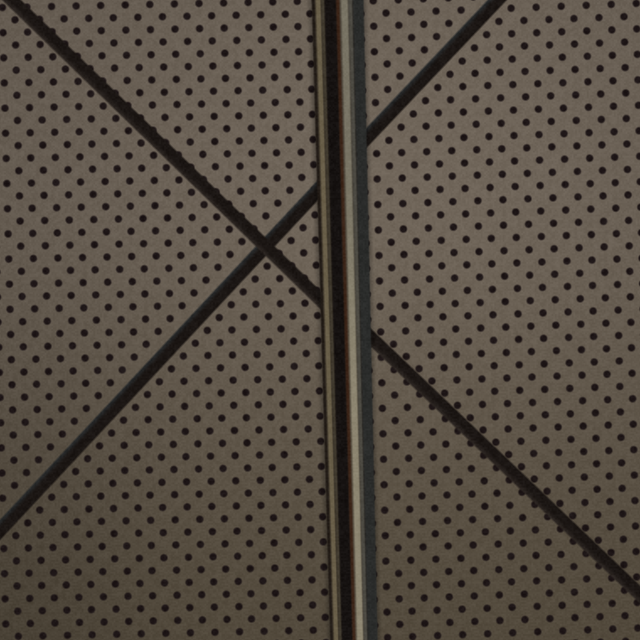
A WebGL 1 fragment shader for this texture:

```glsl
precision mediump float;
// Perforated taupe panels crossed by two dark diagonal bars, with a ribbed
// metal post in front. Dots come from a skewed staggered lattice, bars from
// line distances, and the post from stacked soft bands across its width.

uniform vec2 u_resolution;

float hash(vec2 p) {
  return fract(sin(dot(p, vec2(127.1, 311.7))) * 43758.545);
}

float valueNoise(vec2 p) {
  vec2 i = floor(p);
  vec2 f = fract(p);
  f = f * f * (3.0 - 2.0 * f);
  return mix(mix(hash(i), hash(i + vec2(1.0, 0.0)), f.x),
             mix(hash(i + vec2(0.0, 1.0)), hash(i + 1.0), f.x), f.y);
}

// Signed distance to the infinite line through a and b.
float lineDistance(vec2 p, vec2 a, vec2 b) {
  vec2 d = normalize(b - a);
  return dot(p - a, vec2(-d.y, d.x));
}

// Distance to the nearest point of the lattice spanned by across and down.
float gridDistance(vec2 p, vec2 origin, vec2 across, vec2 down) {
  vec2 q = p - origin;
  float area = across.x * down.y - across.y * down.x;
  vec2 cell = vec2(q.x * down.y - q.y * down.x,
                   across.x * q.y - across.y * q.x) / area;
  cell = fract(cell + 0.5) - 0.5;
  return length(across * cell.x + down * cell.y);
}

// Two interleaved lattices make the staggered perforation.
float holeDistance(vec2 p, vec2 origin, vec2 across, vec2 down) {
  vec2 centre = origin + 0.5 * (across + down);
  return min(gridDistance(p, origin, across, down),
             gridDistance(p, centre, across, down));
}

float band(float x, float start, float end, float soft) {
  return smoothstep(start - soft, start + soft, x)
       * (1.0 - smoothstep(end - soft, end + soft, x));
}

// Lays a dark bar with a faintly lit edge over the base colour.
vec3 drawBar(vec3 base, float d, float halfWidth, vec3 edgeTint) {
  float mask = 1.0 - smoothstep(halfWidth - 0.0022, halfWidth + 0.0022, abs(d));
  float lit = smoothstep(0.001, halfWidth, d);
  vec3 bar = mix(vec3(0.105, 0.085, 0.075), edgeTint, lit);
  return mix(base, bar, mask);
}

vec3 panelColor(vec2 p) {
  vec3 shade = mix(vec3(0.405, 0.368, 0.325), vec3(0.335, 0.300, 0.245),
                   smoothstep(0.25, 1.05, p.y));
  float glow = exp(-3.5 * dot(p - vec2(0.62, 0.30), p - vec2(0.62, 0.30)));
  shade *= 0.94 + 0.15 * glow;
  float corner = smoothstep(0.35, 0.0, p.x) * smoothstep(0.3, 1.0, p.y);
  return shade * (1.0 - 0.10 * corner);
}

// Colour across the post: u runs from its left edge (0) to its right (1).
vec3 postColor(float u, float y) {
  vec3 c = vec3(0.13, 0.105, 0.085);
  c = mix(c, vec3(0.41, 0.37, 0.285), band(u, 0.07, 0.18, 0.035));
  c = mix(c, vec3(0.25, 0.225, 0.18), band(u, 0.18, 0.25, 0.03));
  c = mix(c, vec3(0.085, 0.07, 0.065), band(u, 0.25, 0.48, 0.03));
  c = mix(c, vec3(0.23, 0.14, 0.09), band(u, 0.47, 0.54, 0.03));
  vec3 shine = mix(vec3(0.47, 0.45, 0.39), vec3(0.55, 0.52, 0.44),
                   smoothstep(0.2, 0.65, y));
  c = mix(c, shine, band(u, 0.55, 0.71, 0.045));
  c = mix(c, vec3(0.30, 0.29, 0.26), band(u, 0.71, 0.79, 0.03));
  c = mix(c, vec3(0.165, 0.17, 0.165), band(u, 0.79, 1.1, 0.035));
  return c;
}

void main() {
  vec2 p = gl_FragCoord.xy / u_resolution;
  p.y = 1.0 - p.y; // measure downward from the top edge

  // Tilted post edges and the panel on either side.
  float left = 0.487 + 0.029 * p.y;
  float right = 0.568 + 0.022 * p.y;
  float u = (p.x - left) / (right - left);
  bool onRight = u > 0.5;

  // Perforated panels
  float hole;
  if (onRight) {
    hole = holeDistance(p, vec2(0.593, 0.439), vec2(0.0391, -0.0015), vec2(0.0009, 0.0398));
  } else {
    hole = holeDistance(p, vec2(0.383, 0.574), vec2(0.0384, -0.0008), vec2(0.0010, 0.0393));
  }
  vec3 color = panelColor(p);
  float holeMask = 1.0 - smoothstep(0.0036, 0.0076, hole);
  color = mix(color, vec3(0.10, 0.07, 0.075), holeMask * 0.96);

  // Crossing bars, slightly displaced behind the post
  vec2 fallA = onRight ? vec2(0.579, 0.527) : vec2(0.018, 0.0);
  vec2 fallB = onRight ? vec2(1.0, 0.929) : vec2(0.501, 0.469);
  vec2 riseA = onRight ? vec2(0.573, 0.215) : vec2(0.0, 0.828);
  vec2 riseB = onRight ? vec2(0.777, 0.0) : vec2(0.495, 0.299);
  color = drawBar(color, -lineDistance(p, riseA, riseB), 0.0108, vec3(0.15, 0.16, 0.165));
  color = drawBar(color, lineDistance(p, fallA, fallB), 0.0102, vec3(0.17, 0.145, 0.13));

  // Post with a soft contact shadow
  color *= 1.0 - 0.22 * band(u, -0.06, 1.05, 0.06);
  color = mix(color, postColor(u, p.y), band(u, 0.0, 1.0, 0.025));

  // Fine sensor-like grain
  float grain = valueNoise(p * 380.0) + 0.6 * valueNoise(p * 170.0 + 9.0) - 0.8;
  color += grain * 0.035;
  gl_FragColor = vec4(clamp(color, 0.0, 1.0), 1.0);
}
```
